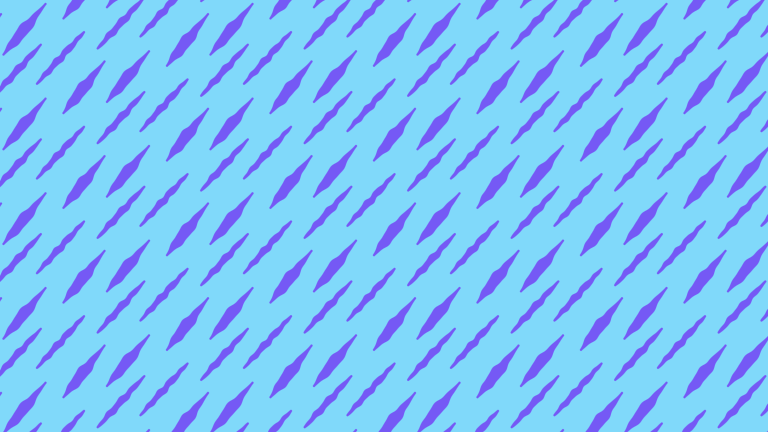
Reproduce this pattern procedurally as a Shadertoy shader.

```glsl
// Half-drop repeat of four slanted, wavy-edged brush flecks in violet on sky blue.

const vec3 SKY = vec3(0.50, 0.85, 0.98);
const vec3 VIOLET = vec3(0.46, 0.35, 0.96);

const float CANVAS_UNITS = 432.0;          // layout units per canvas height
const vec2 REPEAT = vec2(103.5, 94.7);     // column step, row step
const float TIP_RADIUS = 1.1;
const float RIPPLE = 0.75;                 // depth of the edge waves
const float SIDE_SHIFT = 0.9;              // phase offset between the two edges
const float TAU = 6.2831853;

struct Fleck {
    vec2 centre;
    vec2 reach;      // from centre to upper tip
    float bulge;     // extra half width at the belly
    float skew;      // below 1 moves the belly toward the lower tip
    float taper;     // higher values give thinner tails
    float lobes;     // edge waves along the length
    float phase;
};

const Fleck FLECKS[4] = Fleck[4](
    Fleck(vec2(84.0, 344.7), vec2(20.5, 25.8), 4.7, 0.82, 1.6, 3.2, 3.6),
    Fleck(vec2(128.0, 355.4), vec2(21.0, 25.3), 4.5, 0.85, 1.6, 2.8, 4.4),
    Fleck(vec2(121.0, 314.4), vec2(23.3, 25.5), 2.4, 0.92, 0.9, 3.8, 1.0),
    Fleck(vec2(164.0, 326.7), vec2(23.5, 25.8), 2.3, 1.0, 0.8, 4.2, 2.4)
);

// Offset from the nearest copy of a point; each column drops by half a row.
vec2 halfDrop(vec2 p) {
    float column = round(p.x / REPEAT.x);
    p -= column * REPEAT * vec2(1.0, 0.5);
    p.y -= REPEAT.y * round(p.y / REPEAT.y);
    return p;
}

// Approximate signed distance to one fleck.
float fleckDistance(vec2 p, Fleck f) {
    float halfLength = length(f.reach);
    vec2 axis = f.reach / halfLength;
    vec2 q = vec2(dot(p, axis), dot(p, vec2(-axis.y, axis.x)));

    float along = clamp(q.x, -halfLength, halfLength);
    float t = 0.5 + 0.5 * along / halfLength;
    float belly = pow(max(sin(0.5 * TAU * pow(t, f.skew)), 0.0), f.taper);

    // Layered sines make the edges swell unevenly, differently on each side.
    float angle = TAU * f.lobes * t + f.phase + sign(q.y) * SIDE_SHIFT;
    float wave = sin(angle) + 0.35 * sin(1.7 * angle + 1.3);
    float halfWidth = TIP_RADIUS + f.bulge * belly + RIPPLE * belly * wave;

    return length(vec2(q.x - along, q.y)) - halfWidth;
}

void mainImage(out vec4 fragColor, in vec2 fragCoord) {
    float pixel = CANVAS_UNITS / iResolution.y;
    vec2 p = fragCoord * pixel;

    float d = REPEAT.x;
    for (int i = 0; i < 4; i++) {
        d = min(d, fleckDistance(halfDrop(p - FLECKS[i].centre), FLECKS[i]));
    }

    float ink = 1.0 - smoothstep(-0.75 * pixel, 0.75 * pixel, d);
    fragColor = vec4(mix(SKY, VIOLET, ink), 1.0);
}
```
